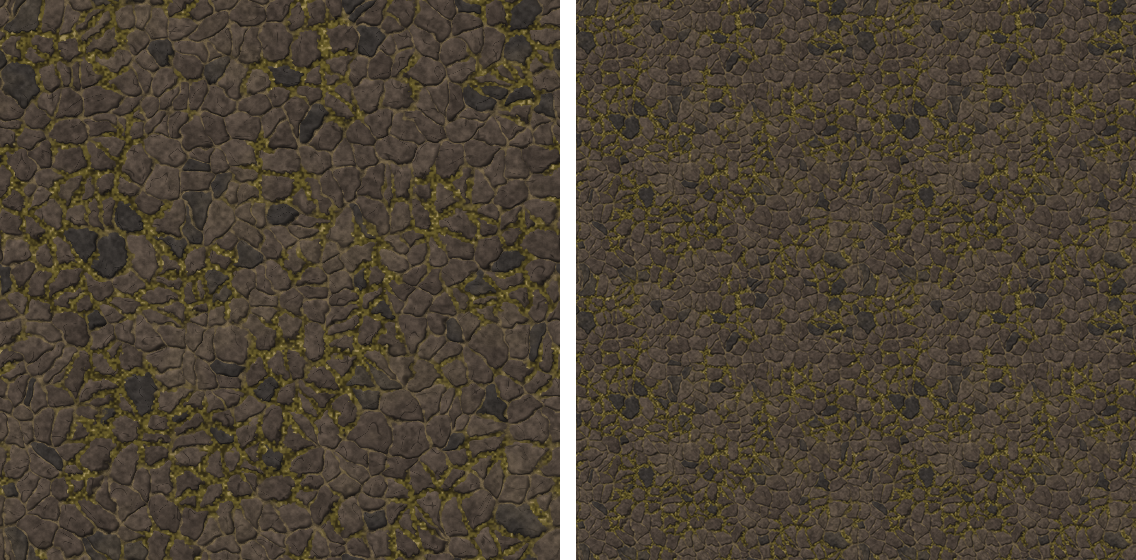
Left: one tile. Right: repeated 2 by 2.
A WebGL 1 fragment shader for this texture:

```glsl
precision highp float;
// Seamless irregular dark cobblestones with earthy, mossy joints.
uniform vec2 u_resolution;

const float STONE_CELLS = 19.0;
const float SPLIT_CHANCE = 0.48;
const float CORNER_SHARPNESS = 26.0;
const vec2 LIGHT_DIR = vec2(-0.45, 0.89);

const vec3 STONE_DARK = vec3(0.272, 0.233, 0.204);
const vec3 STONE_LIGHT = vec3(0.325, 0.280, 0.242);
const vec3 SLATE = vec3(0.212, 0.195, 0.182);
const vec3 EARTH = vec3(0.390, 0.336, 0.245);
const vec3 DUST = vec3(0.385, 0.335, 0.265);
const vec3 MOSS_SHADE = vec3(0.205, 0.176, 0.092);
const vec3 MOSS = vec3(0.400, 0.355, 0.165);
const vec3 STRAW = vec3(0.620, 0.550, 0.360);

struct Stone {
  float edge;    // distance to the joint, in cells
  vec2 outward;  // direction to the nearest joint
  vec2 local;    // position relative to the stone centre
  float id;
};

float hash21(vec2 p) {
  return fract(sin(dot(p, vec2(127.1, 311.7))) * 43758.5453);
}

vec2 hash22(vec2 p) {
  return vec2(hash21(p), hash21(p + vec2(19.7, 73.3)));
}

mat2 rotation(float angle) {
  float c = cos(angle), s = sin(angle);
  return mat2(c, -s, s, c);
}

// Value noise that wraps after a whole number of cells
float noise(vec2 p, float period) {
  vec2 i = floor(p), f = fract(p);
  f = f * f * (3.0 - 2.0 * f);
  float a = hash21(mod(i, period));
  float b = hash21(mod(i + vec2(1.0, 0.0), period));
  float c = hash21(mod(i + vec2(0.0, 1.0), period));
  float d = hash21(mod(i + 1.0, period));
  return mix(mix(a, b, f.x), mix(c, d, f.x), f.y);
}

float fbm(vec2 p, float period) {
  float sum = 0.0, weight = 0.5;
  for (int i = 0; i < 4; i++) {
    sum += weight * noise(p, period);
    p = p * 2.0 + 5.0;
    period *= 2.0;
    weight *= 0.5;
  }
  return sum / 0.9375;
}

vec2 warp(vec2 uv, float period) {
  return vec2(noise(uv * period, period), noise(uv * period + 7.5, period)) - 0.5;
}

// Every cell holds one stone centre, some cells hold a second
vec2 seedKey(vec2 cell, float k) {
  return mod(cell, STONE_CELLS) + k * vec2(37.0, 61.0);
}

bool hasSeed(vec2 cell, float k) {
  return k < 0.5 || hash21(seedKey(cell, k) + 5.3) < SPLIT_CHANCE;
}

vec2 seedPoint(vec2 cell, float k) {
  return cell + 0.08 + 0.84 * hash22(seedKey(cell, k));
}

Stone findStone(vec2 p) {
  vec2 home = floor(p), nearest = home;
  float best = 100.0, id = 0.0;
  for (int n = 0; n < 18; n++) {
    float i = float(n), k = mod(i, 2.0), m = floor(i / 2.0);
    vec2 cell = home + vec2(mod(m, 3.0), floor(m / 3.0)) - 1.0;
    vec2 point = seedPoint(cell, k);
    float dist = dot(point - p, point - p);
    if (hasSeed(cell, k) && dist < best) {
      best = dist;
      nearest = point;
      id = hash21(seedKey(cell, k) + 11.7);
    }
  }
  // Soft minimum over the borders rounds the corners
  float total = 0.0;
  vec2 outward = vec2(0.0);
  for (int n = 0; n < 50; n++) {
    float i = float(n), k = mod(i, 2.0), m = floor(i / 2.0);
    vec2 cell = floor(nearest) + vec2(mod(m, 5.0), floor(m / 5.0)) - 2.0;
    vec2 point = seedPoint(cell, k), span = point - nearest;
    if (hasSeed(cell, k) && dot(span, span) > 0.0001) {
      vec2 normal = normalize(span);
      float border = dot(0.5 * (point + nearest) - p, normal);
      float weight = exp(-CORNER_SHARPNESS * border);
      total += weight;
      outward += weight * normal;
    }
  }
  return Stone(-log(total) / CORNER_SHARPNESS, outward / total, p - nearest, id);
}

vec3 stoneColor(Stone s, float grain) {
  vec2 q = rotation(s.id * 40.0) * s.local * vec2(3.0, 7.0) + floor(s.id * 50.0);
  float rough = fbm(q, 64.0);
  float crack = 1.0 - smoothstep(0.0, 0.05, abs(noise(q * 0.6 + 9.0, 64.0) - 0.5));
  vec3 color = mix(STONE_DARK, STONE_LIGHT, fract(s.id * 17.0));
  color = mix(color, SLATE, step(0.89, s.id));
  float tone = 1.0 + 0.32 * (rough - 0.5) + 0.6 * (grain - 0.5);
  tone += 0.1 * dot(s.local, LIGHT_DIR);
  return color * tone * (1.0 - 0.35 * crack * smoothstep(0.45, 0.6, rough));
}

vec3 jointColor(float mossiness, float speck, float grain) {
  vec3 moss = mix(MOSS_SHADE, MOSS, smoothstep(0.25, 0.68, speck));
  moss = mix(moss, STRAW, smoothstep(0.66, 0.84, speck));
  return mix(EARTH * (0.55 + 0.85 * grain), moss, mossiness);
}

void main() {
  vec2 uv = gl_FragCoord.xy / u_resolution;
  float grain = fbm(uv * 128.0, 128.0);
  float speck = mix(noise(uv * 233.0, 233.0), fbm(uv * 90.0 + 4.0, 90.0), 0.45);
  float mossiness = smoothstep(0.40, 0.62, fbm(uv * 15.0 + 3.0, 15.0));
  float dust = smoothstep(0.5, 0.74, fbm(uv * 9.0 + 2.0, 9.0));

  vec2 p = uv * STONE_CELLS + 0.65 * warp(uv, 13.0) + 0.2 * warp(uv, 61.0);
  Stone s = findStone(p);
  float crumble = 0.08 * (grain - 0.5) + 0.16 * mossiness * (speck - 0.5);
  float depth = s.edge - mix(0.01, 0.085, mossiness) - crumble;

  // Bevel lit from the upper left, with a shadow on the far side
  float bevel = 1.0 - smoothstep(0.02, 0.11, depth);
  float lit = dot(s.outward, LIGHT_DIR);
  vec3 stone = stoneColor(s, grain);
  stone = mix(stone, DUST * (0.6 + 0.75 * grain), 0.4 * dust);
  stone *= 1.0 + bevel * (0.2 * max(lit, 0.0) - 0.5 * max(-lit, 0.0) - 0.08);

  vec3 joint = jointColor(mossiness, speck, grain);
  joint *= 1.0 - 0.3 * smoothstep(-0.08, 0.0, depth) * max(-lit, 0.0);
  gl_FragColor = vec4(mix(joint, stone, smoothstep(-0.015, 0.03, depth)), 1.0);
}
```
